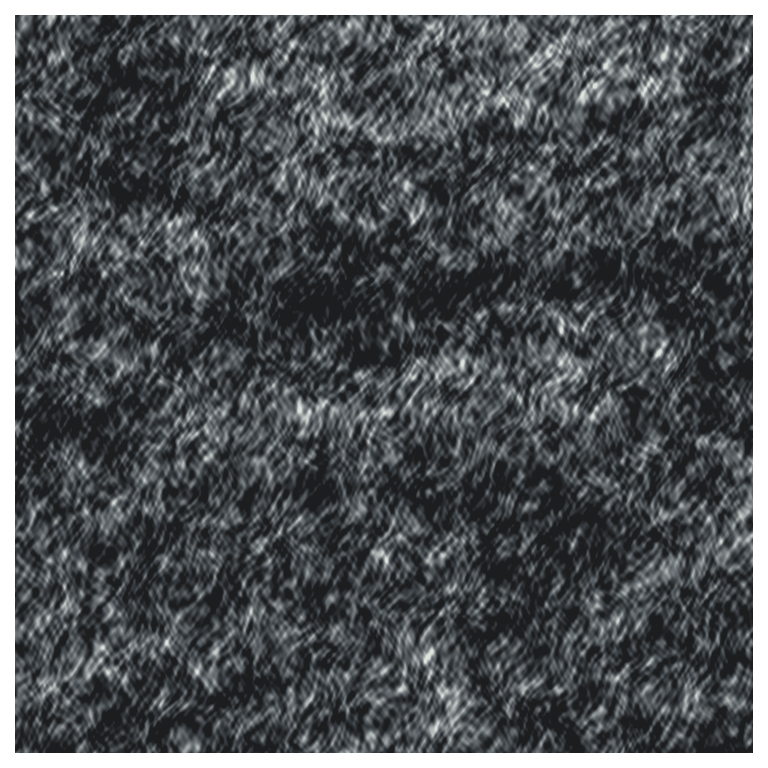
A WebGL 1 fragment shader for this texture:

```glsl
precision highp float;
// Dark slate felt: short crossed fibres over tufts, clumps and broad shading,
// set in a plain white margin. Every layer is stretched, rotated gradient noise;
// their weighted sum is a near-normal height that a four-stop ramp colours.

uniform vec2 u_resolution;

// Layout
const float MARGIN = 0.01953;

// Lean of the fibres, in radians from the horizontal
const float LEAN_RIGHT = 1.07;
const float LEAN_LEFT = 2.08;
const float LEAN_SWAY = 0.16;

// Cells per canvas: x along the lean, y across it
const vec2 BROAD_CELLS = vec2(4.0, 7.5);
const vec2 CLUMP_CELLS = vec2(17.0, 23.0);
const vec2 TUFT_CELLS = vec2(36.0, 62.0);
const vec2 FIBRE_CELLS = vec2(52.0, 150.0);
const vec2 CROSS_CELLS = vec2(60.0, 160.0);
const vec2 HAIR_CELLS = vec2(20.0, 175.0);

// Layer weights; their squares add up to about one
const float BROAD_WEIGHT = 0.36;
const float CLUMP_WEIGHT = 0.40;
const float TUFT_WEIGHT = 0.42;
const float FIBRE_WEIGHT = 0.55;
const float CROSS_WEIGHT = 0.40;
const float HAIR_WEIGHT = 0.17;
const float TOP_LIGHT = 0.45;

// Ramp colours and the heights at which they sit
const vec3 PIT = vec3(0.108, 0.112, 0.118);
const vec3 SLATE = vec3(0.220, 0.240, 0.258);
const vec3 STEEL = vec3(0.450, 0.475, 0.490);
const vec3 PALE = vec3(0.870, 0.890, 0.870);
const vec3 PAPER = vec3(1.0);
const float PIT_AT = -1.1;
const float STEEL_AT = 1.4;
const float PALE_AT = 3.2;

const float TAU = 6.2831853;
const float UNIT_VARIANCE = 4.6; // scales gradient noise to a deviation of one

float hash(vec2 cell) {
  vec3 h = fract(cell.xyx * vec3(0.1031, 0.1030, 0.0973));
  h += dot(h, h.yzx + 33.33);
  return fract((h.x + h.y) * h.z);
}

// Contribution of one lattice corner with a random unit gradient
float corner(vec2 cell, vec2 offset) {
  float angle = TAU * hash(cell);
  return dot(vec2(cos(angle), sin(angle)), offset);
}

float gradientNoise(vec2 p) {
  vec2 i = floor(p);
  vec2 f = p - i;
  vec2 w = f * f * f * (f * (f * 6.0 - 15.0) + 10.0);
  vec2 e = vec2(0.0, 1.0);
  float low = mix(corner(i, f), corner(i + e.yx, f - e.yx), w.x);
  float high = mix(corner(i + e.xy, f - e.xy), corner(i + e.yy, f - e.yy), w.x);
  return UNIT_VARIANCE * mix(low, high, w.y);
}

// Noise stretched along a direction
float strands(vec2 p, float angle, vec2 cells, float seed) {
  vec2 along = vec2(cos(angle), sin(angle));
  vec2 q = vec2(dot(p, along), dot(p, vec2(-along.y, along.x)));
  return gradientNoise(q * cells + seed);
}

float feltHeight(vec2 p) {
  // Shift points gently so that the strands bend and wander
  vec2 sway = vec2(gradientNoise(p * 14.0 + 211.3), gradientNoise(p * 14.0 + 347.9));
  vec2 bent = p + sway * LEAN_SWAY / 56.0;

  float height = TOP_LIGHT * (smoothstep(0.55, 1.0, p.y) - 0.22);
  height += BROAD_WEIGHT * strands(p, 0.12, BROAD_CELLS, 17.4);
  height += CLUMP_WEIGHT * strands(bent, 0.35, CLUMP_CELLS, 61.7);
  height += TUFT_WEIGHT * strands(bent, LEAN_RIGHT, TUFT_CELLS, 103.2);
  height += FIBRE_WEIGHT * strands(bent, LEAN_RIGHT, FIBRE_CELLS, 409.6);
  height += CROSS_WEIGHT * strands(bent, LEAN_LEFT, CROSS_CELLS, 523.1);
  height += HAIR_WEIGHT * strands(bent, LEAN_RIGHT - 0.14, HAIR_CELLS, 677.5);
  return height;
}

vec3 feltColour(float height) {
  vec3 colour = mix(PIT, SLATE, clamp(1.0 - height / PIT_AT, 0.0, 1.0));
  colour = mix(colour, STEEL, clamp(height / STEEL_AT, 0.0, 1.0));
  return mix(colour, PALE, clamp((height - STEEL_AT) / (PALE_AT - STEEL_AT), 0.0, 1.0));
}

void main() {
  float side = min(u_resolution.x, u_resolution.y);
  vec2 p = gl_FragCoord.xy / side;

  // Distance inside the margin, with an edge one pixel soft
  vec2 toEdge = min(gl_FragCoord.xy, u_resolution - gl_FragCoord.xy) / side;
  float inside = min(toEdge.x, toEdge.y) - MARGIN;
  float cover = clamp(inside * side + 0.5, 0.0, 1.0);

  gl_FragColor = vec4(mix(PAPER, feltColour(feltHeight(p)), cover), 1.0);
}
```
